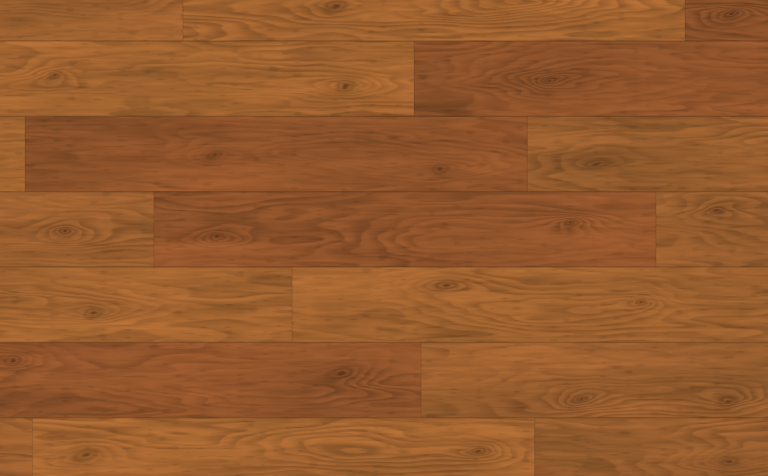
Write a WebGL 1 fragment shader that draws this texture.

```glsl
precision highp float;
// Walnut plank floor: long boards in staggered rows, each with its own tone.
// Growth rings are contour lines of a stretched noise field that swells around
// knots and arched figures; fine fibres, pores and thin seams lie on top.

uniform vec2 u_resolution;

const float ROW_HEIGHT = 0.1583;
const float BOARD_LENGTH = 1.055;

float hash(vec2 p) {
  p = fract(p * vec2(0.1031, 0.1137));
  p += dot(p, p.yx + 33.33);
  return fract((p.x + p.y) * p.x * 17.3);
}

float noise(vec2 p) {
  vec2 i = floor(p), f = fract(p);
  f = f * f * (3.0 - 2.0 * f);
  return mix(mix(hash(i), hash(i + vec2(1, 0)), f.x),
             mix(hash(i + vec2(0, 1)), hash(i + vec2(1, 1)), f.x), f.y);
}

float fbm(vec2 p) {
  return 0.55 * noise(p) + 0.3 * noise(p * 2.1 + 7.3) + 0.15 * noise(p * 4.3 + 19.1);
}

// 1 when the board number equals one of four given numbers
float among(float board, vec4 numbers) {
  return dot(1.0 - step(0.5, abs(board - numbers)), vec4(1));
}

vec3 boardTone(float board) {
  float dark = among(board, vec4(1, 3, 5, 8)) + among(board, vec4(13));
  float light = among(board, vec4(0, 2, 4, 10)) + among(board, vec4(11, 16, -9, -9));
  vec3 tone = mix(vec3(0.605, 0.372, 0.185), vec3(0.645, 0.398, 0.193), min(light, 1.0));
  return mix(tone, vec3(0.568, 0.329, 0.170), min(dark, 1.0));
}

vec3 wood(vec2 p) {
  // Row, board number and position inside the board
  float down = (1.0 - p.y - 0.0861) / ROW_HEIGHT + 1.0;
  float row = floor(down);
  float start = 0.870 + 0.2615 * (row - 1.0) - 0.025 * sin(1.25 * (row - 1.0));
  start -= 0.248 * step(row, 0.5);
  float along = (p.x - start) / BOARD_LENGTH;
  float board = 3.0 * row + floor(along);
  vec2 q = vec2(fract(along) * BOARD_LENGTH, (fract(down) - 0.5) * ROW_HEIGHT);
  vec2 seed = vec2(board * 13.7 + 90.0, board * 5.3 + 60.0);

  // Ring field: slow noise plus one long arched figure
  vec2 wobble = vec2(fbm(q * vec2(9, 30) + seed), fbm(q * vec2(7, 26) + seed + 40.0)) - 0.5;
  vec2 arch = q - vec2(0.25 + 0.55 * hash(seed), 0.05 * (hash(seed + 3.0) - 0.5));
  arch = (arch + wobble * vec2(0.08, 0.012)) / vec2(0.25, 0.042);
  float field = 4.5 * fbm(q * vec2(2.2, 17.0) + seed) + 3.2 * exp(-dot(arch, arch));

  // Knots: a dark heart, a soft halo and a swelling of the rings
  float heart = 0.0, halo = 0.0;
  for (int i = 0; i < 2; i++) {
    vec2 key = seed + float(i) * 11.0;
    vec2 centre = vec2((float(i) + 0.15 + 0.65 * hash(key + 1.0)) * 0.5 * BOARD_LENGTH,
                       0.09 * (hash(key + 5.0) - 0.5));
    float size = mix(0.008, 0.017, hash(key + 8.0));
    vec2 d = q - centre + wobble * 0.022;
    d.x += 0.5 * d.y;
    float r = length(d * vec2(0.75, 1.25)) / size;
    heart += exp(-r * r * 1.4) * (0.55 + 0.45 * sin(r * 7.0 + 1.0));
    halo += exp(-r * 0.75);
    field += 3.0 * exp(-length(d * vec2(0.4, 1.0)) / size * 0.55);
  }

  // Rings darken slowly and then end sharply
  float phase = fract(field * 1.7);
  float ring = smoothstep(0.15, 0.85, phase) * (1.0 - smoothstep(0.85, 1.0, phase));
  float ringStrength = 0.04 + 0.11 * smoothstep(0.3, 0.7, fbm(q * vec2(3, 14) + seed + 70.0));

  // Broad streaks, fibres and short pores
  vec2 flow = vec2(q.x, q.y + 0.004 * field) + seed;
  float streak = fbm(flow * vec2(2.5, 38.0)) - 0.5;
  float fibre = noise(flow * vec2(13, 150)) + noise(flow * vec2(34, 270)) - 1.0;
  float pore = smoothstep(0.72, 0.95, noise(q * vec2(38, 230) + seed * 3.0));
  float cloud = fbm(q * vec2(3.5, 9.0) + seed + 25.0) - 0.5;

  float shade = 1.015 - ringStrength * ring + 0.20 * streak + 0.07 * fibre
              - 0.08 * pore + 0.13 * cloud - 0.14 * min(halo, 1.0);
  vec3 colour = boardTone(board) * shade;
  colour.r += 0.02 * cloud;
  colour = mix(colour, vec3(0.31, 0.17, 0.09), 0.6 * clamp(heart, 0.0, 1.0));

  // Seams: a thin dark line along rows, a fainter one at board ends
  float rowEdge = ROW_HEIGHT * 0.5 - abs(q.y);
  float endEdge = min(q.x, BOARD_LENGTH - q.x);
  colour *= 1.0 - 0.17 * (1.0 - smoothstep(0.0006, 0.0024, rowEdge));
  colour *= 1.0 - 0.09 * (1.0 - smoothstep(0.0005, 0.0020, endEdge));
  return colour;
}

void main() {
  // Four samples per pixel smooth the board edges and fibres
  vec3 colour = vec3(0);
  for (int i = 0; i < 4; i++) {
    vec2 shift = vec2(mod(float(i), 2.0), floor(float(i) * 0.5)) * 0.5 - 0.25;
    colour += wood((gl_FragCoord.xy + shift) / u_resolution.y);
  }
  gl_FragColor = vec4(colour * 0.25, 1.0);
}
```
